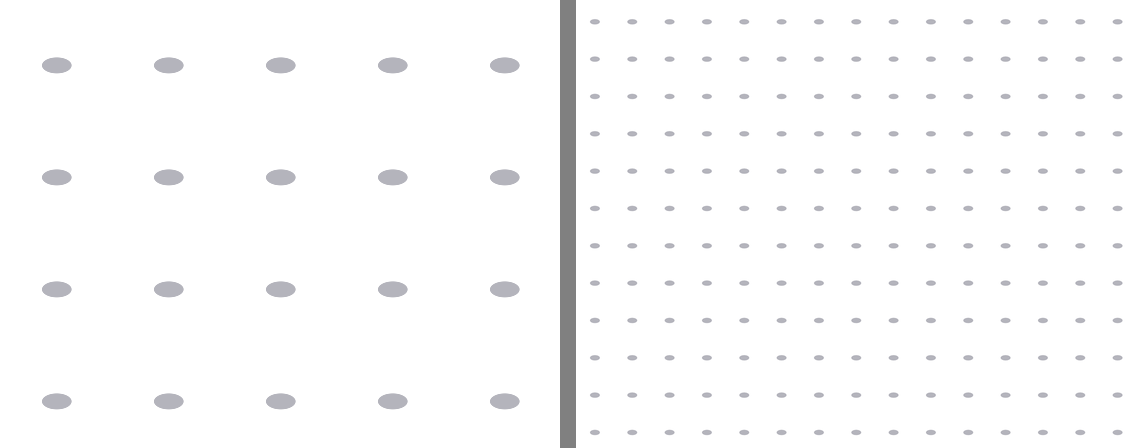
Left: one tile. Right: repeated 3 by 3.
Write a Shadertoy shader that draws this pattern.

```glsl
// Sparse grid of small flat grey ellipses on white.
// The canvas is cut into a whole number of cells, so it tiles on all sides;
// each cell holds one ellipse, drawn from an approximate signed distance.

const vec2 REPEATS = vec2(5.0, 4.0);          // cells across and down
const vec2 DOT_CENTRE = vec2(0.507, 0.416);   // position within a cell
const vec2 DOT_RADII = vec2(0.1325, 0.0715);  // half axes in cell units
const vec3 PAPER_COLOUR = vec3(1.0);
const vec3 DOT_COLOUR = vec3(0.706, 0.706, 0.737);

// First-order signed distance to an axis-aligned ellipse
float ellipseDistance(vec2 p, vec2 radii) {
    float scaled = length(p / radii);
    float slope = length(p / (radii * radii));
    return scaled * (scaled - 1.0) / max(slope, 1e-4);
}

void mainImage(out vec4 fragColor, in vec2 fragCoord) {
    // Repeating cell coordinates
    vec2 cell = fract(fragCoord / iResolution.xy * REPEATS);
    float pixel = REPEATS.y / iResolution.y;

    // Ellipse with an edge one pixel soft
    float dist = ellipseDistance(cell - DOT_CENTRE, DOT_RADII);
    float coverage = 1.0 - smoothstep(-0.5 * pixel, 0.5 * pixel, dist);

    fragColor = vec4(mix(PAPER_COLOUR, DOT_COLOUR, coverage), 1.0);
}
```
